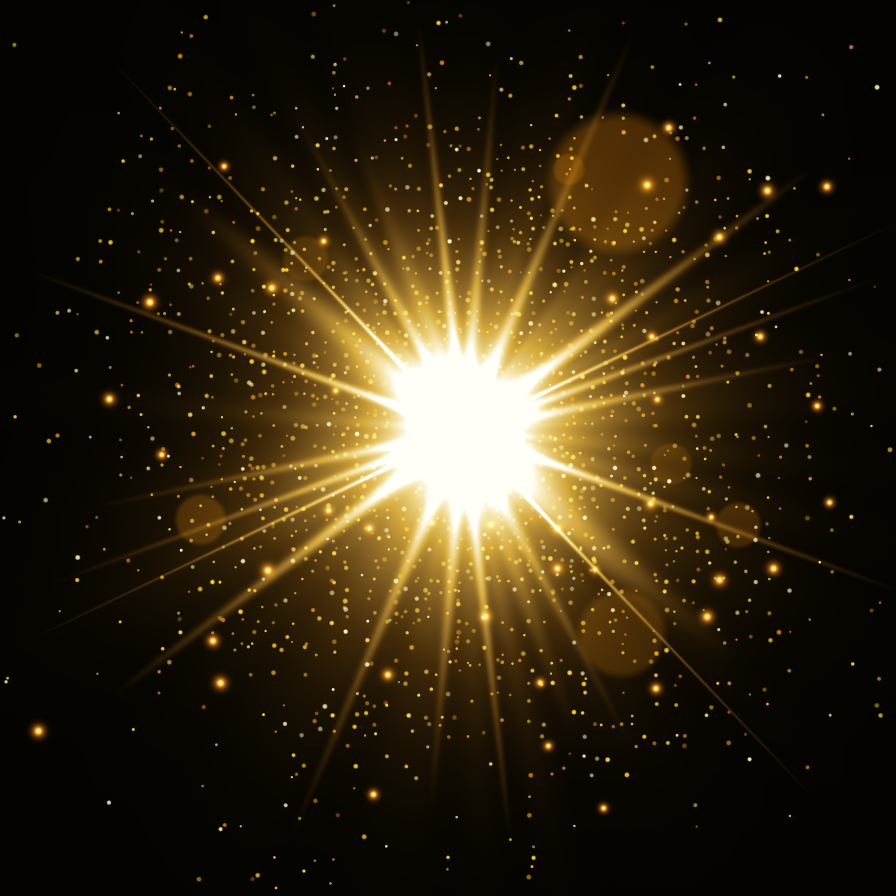
Give the GLSL for this background, as a WebGL 2 fragment shader.

```glsl
#version 300 es
precision highp float;

uniform vec2 u_resolution;
out vec4 fragColor;

const vec2 BURST_CENTER = vec2(0.518, 0.519);
const int RAY_COUNT = 12;
// Ray axes: angle in degrees, reach, half width, strength
const vec4 RAYS[RAY_COUNT] = vec4[](
    vec4(11.6, 0.42, 0.006, 0.35), vec4(20.3, 0.49, 0.005, 0.40),
    vec4(25.7, 0.54, 0.0025, 0.50), vec4(37.0, 0.49, 0.009, 0.60),
    vec4(67.0, 0.49, 0.008, 0.42), vec4(85.0, 0.42, 0.008, 0.40),
    vec4(96.4, 0.46, 0.007, 0.50), vec4(110.0, 0.36, 0.016, 0.25),
    vec4(118.0, 0.40, 0.008, 0.30), vec4(133.6, 0.57, 0.0025, 0.60),
    vec4(140.0, 0.40, 0.025, 0.38), vec4(159.8, 0.52, 0.005, 0.55));

float hash(vec2 p) {
    return fract(sin(dot(p, vec2(127.1, 311.7))) * 43758.5453);
}

// Smooth noise around the circle, without a seam
float spokes(vec2 p, float count) {
    float x = (atan(p.y, p.x) / 6.28319 + 0.5) * count;
    float i = floor(x);
    float a = hash(vec2(mod(i, count), count));
    float b = hash(vec2(mod(i + 1.0, count), count));
    return mix(a, b, smoothstep(0.0, 1.0, x - i));
}

// Tapered beam running both ways from the center
float ray(vec2 p, vec4 shape) {
    float angle = radians(shape.x);
    vec2 axis = vec2(cos(angle), sin(angle));
    float fade = max(1.0 - abs(dot(p, axis)) / shape.y, 0.0);
    float across = (p.x * axis.y - p.y * axis.x) / (shape.z * (0.4 + 0.6 * fade));
    return shape.w * fade * exp(-across * across);
}

float glow(float dist, float size) {
    return exp(-dist * dist / (size * size));
}

// Dark to gold to white
vec3 goldRamp(float energy) {
    vec3 color = mix(vec3(0.015, 0.012, 0.0), vec3(0.28, 0.18, 0.04), clamp(energy * 5.0, 0.0, 1.0));
    color = mix(color, vec3(0.56, 0.41, 0.15), clamp(energy * 5.0 - 1.0, 0.0, 1.0));
    color = mix(color, vec3(0.83, 0.66, 0.24), clamp(energy * 5.0 - 2.0, 0.0, 1.0));
    color = mix(color, vec3(0.94, 0.85, 0.56), clamp(energy * 5.0 - 3.0, 0.0, 1.0));
    return mix(color, vec3(1.0, 1.0, 0.97), clamp(energy * 5.0 - 4.0, 0.0, 1.0));
}

float softDisc(vec2 p, vec2 center, float radius) {
    return 1.0 - smoothstep(radius * 0.82, radius * 1.08, length(p - center));
}

vec3 screenBlend(vec3 base, vec3 light) {
    return 1.0 - (1.0 - base) * (1.0 - clamp(light, 0.0, 1.0));
}

// Small dots, densest near the burst
vec3 dust(vec2 p, float cells, float pixel) {
    vec2 cell = floor(p * cells);
    float spread = length((cell + 0.5) / cells);
    float chance = 0.62 * glow(spread, 0.27) + 0.02 * (1.0 - smoothstep(0.4, 0.52, spread));
    float present = step(hash(cell + cells), chance);
    vec2 jitter = vec2(hash(cell + 3.7), hash(cell + 9.2));
    float dist = length(p - (cell + 0.25 + 0.5 * jitter) / cells);
    float radius = mix(0.0013, 0.0032, hash(cell + 17.3));
    float tint = hash(cell + 5.1);
    vec3 color = mix(vec3(0.75, 0.42, 0.06), vec3(0.98, 0.78, 0.2), smoothstep(0.0, 0.5, tint));
    color = mix(color, vec3(1.0, 0.97, 0.75), smoothstep(0.7, 0.95, tint));
    float mask = 1.0 - smoothstep(radius * 0.45, radius + pixel * 0.5, dist);
    return color * mask * present * mix(0.45, 1.0, hash(cell + 23.9));
}

// Larger orange sparks with pale hearts
vec3 embers(vec2 p, float cells) {
    vec2 cell = floor(p * cells);
    float spread = length((cell + 0.5) / cells);
    float present = step(hash(cell + 41.3), 0.27 * (1.0 - smoothstep(0.35, 0.52, spread)));
    vec2 jitter = vec2(hash(cell + 2.6), hash(cell + 7.9));
    float dist = length(p - (cell + 0.25 + 0.5 * jitter) / cells);
    float size = mix(0.7, 1.1, hash(cell + 12.4));
    vec3 halo = vec3(0.9, 0.48, 0.06) * glow(dist, 0.0068 * size);
    return present * (halo + vec3(0.6, 0.65, 0.55) * glow(dist, 0.0032 * size));
}

void main() {
    float side = min(u_resolution.x, u_resolution.y);
    vec2 uv = (gl_FragCoord.xy - 0.5 * u_resolution) / side + 0.5;
    vec2 p = uv - BURST_CENTER;
    float radius = length(p);

    // Uneven halo, bright core and beams
    float reach = radius * (1.12 - 0.16 * spokes(p, 26.0) - 0.14 * spokes(p, 74.0));
    float energy = 1.06 * exp(-pow(reach / 0.158, 1.5)) + 0.6 * glow(reach, 0.06);
    for (int i = 0; i < RAY_COUNT; i++) {
        energy += ray(p, RAYS[i]);
    }
    vec3 color = goldRamp(energy);

    // Out of focus discs
    float discs = softDisc(uv, vec2(0.69, 0.796), 0.08);
    discs += 0.5 * softDisc(uv, vec2(0.635, 0.811), 0.018);
    discs += 0.8 * softDisc(uv, vec2(0.224, 0.42), 0.029);
    discs += 0.7 * softDisc(uv, vec2(0.824, 0.414), 0.026);
    discs += 0.7 * softDisc(uv, vec2(0.694, 0.293), 0.05);
    discs += 0.6 * softDisc(uv, vec2(0.341, 0.711), 0.026);
    discs += 0.5 * softDisc(uv, vec2(0.749, 0.482), 0.024);
    color = screenBlend(color, vec3(0.27, 0.15, 0.015) * discs);

    // Scattered sparks
    color = screenBlend(color, dust(p, 64.0, 1.0 / side));
    color = screenBlend(color, dust(p, 87.0, 1.0 / side));
    color = screenBlend(color, embers(p, 16.0));
    fragColor = vec4(color, 1.0);
}
```
